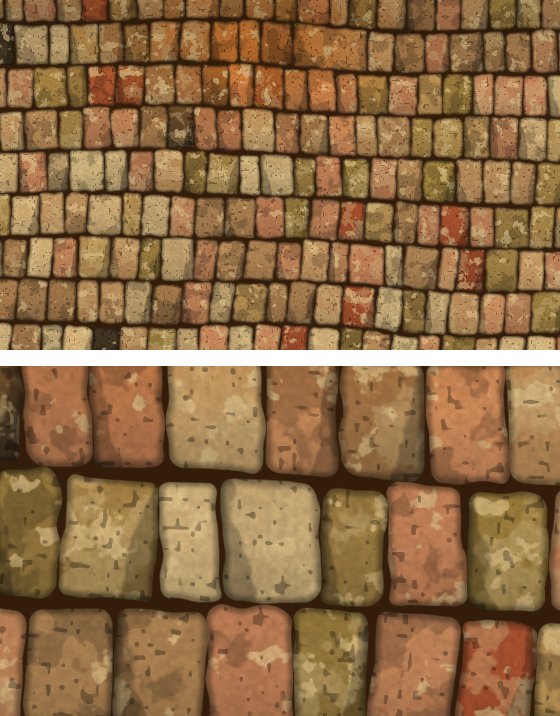
Top, the full canvas; bottom, a detail of the centre.
This texture is drawn by a Shadertoy shader. Its source:

```glsl
// Stacked rows of worn, uneven bricks in tan, terracotta, olive and cream.

// Layout, in units of the canvas height
const vec2 PITCH = vec2(0.0775, 0.1235);
const float FIRST_ROW_TOP = 0.058;
const float ROW_SHIFT = 0.67;
const float WIDTH_JITTER = 0.34;
const float GAP = 0.0016;
const float CORNER = 0.014;
const float SAG = 0.03;
const float TILT = 0.13;
const vec3 LONG_BRICK = vec3(10.0, 12.0, 1.0); // first column, last column, row

// Colours
const vec3 SHADOW = vec3(0.20, 0.115, 0.04);
const vec3 TAN = vec3(0.70, 0.54, 0.35);
const vec3 BROWN = vec3(0.60, 0.44, 0.27);
const vec3 PINK = vec3(0.70, 0.46, 0.31);
const vec3 RED = vec3(0.58, 0.28, 0.16);
const vec3 OLIVE = vec3(0.57, 0.46, 0.22);
const vec3 CREAM = vec3(0.77, 0.67, 0.47);
const vec3 ORANGE = vec3(0.65, 0.37, 0.14);
const vec3 CHAR = vec3(0.25, 0.20, 0.13);

float hash(vec2 p) {
    vec3 q = fract(p.xyx * vec3(0.1031, 0.1030, 0.0973));
    q += dot(q, q.yzx + 33.33);
    return fract((q.x + q.y) * q.z);
}

float noise(vec2 p) {
    vec2 i = floor(p), f = fract(p);
    f = f * f * (3.0 - 2.0 * f);
    return mix(mix(hash(i), hash(i + vec2(1, 0)), f.x),
               mix(hash(i + vec2(0, 1)), hash(i + vec2(1, 1)), f.x), f.y);
}

float fbm(vec2 p) {
    float sum = 0.0, amp = 0.53;
    for (int k = 0; k < 4; k++) {
        sum += amp * noise(p);
        p = mat2(1.6, 1.2, -1.2, 1.6) * p + 7.3;
        amp *= 0.5;
    }
    return sum;
}

float rand(vec2 id, float seed) { return hash(id + vec2(seed * 17.0 + 40.0, seed * 31.0 + 60.0)); }

float shiftOf(float row) { return fract(row * ROW_SHIFT); }

float jointX(float col, float row) {
    return (col + shiftOf(row) + WIDTH_JITTER * (rand(vec2(col, row), 1.0) - 0.5)) * PITCH.x;
}

// Signed distance to one brick; also gives its local position and half size
float brickDistance(vec2 p, inout vec2 id, out vec2 local, out vec2 extent) {
    vec2 span = id.xx;
    if (id.y == LONG_BRICK.z && id.x >= LONG_BRICK.x && id.x <= LONG_BRICK.y) {
        span = LONG_BRICK.xy;
        id.x = span.x;
    }
    bool isLong = span.x != span.y;
    float left = jointX(span.x, id.y), right = jointX(span.y + 1.0, id.y);
    float drop = 0.009 * rand(id, 2.0);
    extent = vec2((right - left) * 0.5 - GAP, PITCH.y * 0.5 - GAP - drop * 0.5);
    local = p - vec2((left + right) * 0.5, (id.y + 0.5) * PITCH.y + drop * 0.5);
    float lean = TILT * (rand(id, 3.0) - 0.5) + 0.07 * smoothstep(4.0, 7.0, id.y);
    if (isLong) lean = 0.0;
    local += vec2(lean * local.y, -lean * 0.6 * local.x);
    vec2 wobble = vec2(noise(local * 45.0 + id * 9.1), noise(local * 45.0 + id * 5.7 + 80.0)) - 0.5;
    float corner = CORNER * (isLong ? 0.4 : 0.6 + 0.7 * rand(id, 4.0));
    vec2 q = abs(local + wobble * 0.006) - extent + corner;
    return length(max(q, 0.0)) + min(max(q.x, q.y), 0.0) - corner;
}

vec3 brickColor(vec2 id, vec2 p) {
    float kind = rand(id, 5.0);
    vec3 c = mix(BROWN, TAN, rand(id, 6.0));
    if (kind < 0.24) c = mix(PINK, TAN, 0.5 * rand(id, 7.0));
    else if (kind < 0.41) c = mix(OLIVE, TAN, 0.6 * rand(id, 7.0));
    else if (kind < 0.58) c = mix(CREAM, TAN, 0.5 * rand(id, 7.0));
    else if (kind < 0.63) c = RED;
    else if (kind > 0.98) c = CHAR;
    // Warm orange cluster near the top
    vec2 w = (p - vec2(0.72, 0.13)) / vec2(0.36, 0.19);
    c = mix(c, ORANGE * (0.85 + 0.35 * rand(id, 8.0)), 0.9 * exp(-dot(w, w)));
    return c * (0.92 + 0.16 * rand(id, 9.0));
}

vec3 shadeBrick(vec2 id, vec2 local, vec2 extent, float d, vec2 p) {
    vec3 c = brickColor(id, p);
    vec2 seed = id * 13.7;
    // Worn patches, pale or dark, with ragged borders
    float wear = smoothstep(0.50, 0.58, fbm(local * 30.0 + seed));
    c = mix(c, rand(id, 10.0) < 0.5 ? mix(c, CREAM, 0.38) : c * 0.82, wear);
    float chalk = smoothstep(0.62, 0.70, fbm(local * 42.0 + seed + 50.0));
    c = mix(c, CREAM * 1.07, 0.65 * chalk);
    // A shaded side face on some bricks
    float sideDir = rand(id, 11.0) < 0.5 ? -1.0 : 1.0;
    float sideEdge = sideDir * local.x / extent.x + 0.3 * local.y / extent.y
                   + 0.5 * (fbm(local * 35.0 + seed + 20.0) - 0.5);
    c *= 1.0 - 0.24 * smoothstep(0.52, 0.64, sideEdge) * step(0.45, rand(id, 12.0));
    // Grain, pits, and soft dark rim
    c *= 0.90 + 0.20 * fbm(local * 190.0 + seed);
    c *= 1.0 - 0.3 * smoothstep(0.80, 0.90, noise(local * 150.0 + seed));
    c *= 1.03 - 0.12 * smoothstep(-0.2, 1.0, local.y / extent.y);
    return c * mix(0.62, 1.0, smoothstep(0.0, 0.009, -d));
}

void mainImage(out vec4 fragColor, in vec2 fragCoord) {
    vec2 p = fragCoord / iResolution.y;
    p.y = 1.0 - p.y; // rows are counted downward
    vec2 wall = p - vec2(0.0, FIRST_ROW_TOP - PITCH.y);
    wall.y -= SAG * smoothstep(0.65, 1.3, p.x) + 0.005 * sin(p.x * 7.0 + p.y * 5.0);

    // Nearest brick among the neighbouring cells
    float best = 1e3, row0 = floor(wall.y / PITCH.y);
    vec2 bestId = vec2(0), bestLocal = vec2(0), bestExtent = vec2(1);
    for (float j = -1.0; j <= 1.0; j++) {
        float row = row0 + j, col0 = floor(wall.x / PITCH.x - shiftOf(row));
        for (float i = -1.0; i <= 1.0; i++) {
            vec2 id = vec2(col0 + i, row), local, extent;
            float d = brickDistance(wall, id, local, extent);
            if (d < best) { best = d; bestId = id; bestLocal = local; bestExtent = extent; }
        }
    }
    float aa = 1.0 / iResolution.y;
    vec3 brick = shadeBrick(bestId, bestLocal, bestExtent, best, p);
    vec3 color = mix(SHADOW, brick, smoothstep(aa, -aa, best));
    color *= 1.0 - 0.14 * smoothstep(0.25, 0.0, p.y); // dimmer top
    fragColor = vec4(color, 1.0);
}
```
